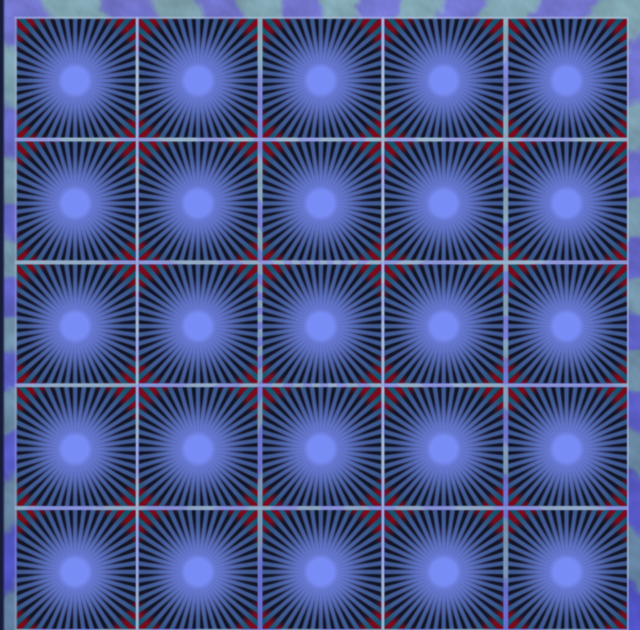
Write a Shadertoy shader that draws this pattern.

```glsl
// A five by five grid of square tiles, each a glowing disc with radiating spokes
// over dark gaps that redden at the corners. Thin seams and a border reveal a
// backdrop of broad lilac and teal rays, worn by layered sines.

const float TAU = 6.2831853;

// Layered sines, roughly -1 to 1
float wear(vec2 p) {
    float sum = 0.0, gain = 0.5;
    for (int i = 0; i < 4; i++) {
        sum += gain * sin(p.x + 1.7 * sin(p.y)) * cos(p.y - 0.8 * p.x);
        p = mat2(1.5, 1.1, -1.1, 1.5) * p + 2.3;
        gain *= 0.6;
    }
    return sum;
}

// Broad rays spreading from the middle of the canvas
vec3 backdrop(vec2 uv, vec2 grid) {
    vec2 q = uv - 0.5;
    float grain = wear(grid * 7.0);
    float ray = sin(atan(q.y, q.x) * 26.0 + 0.6 * grain);
    vec3 lilac = mix(vec3(0.30, 0.31, 0.75), vec3(0.45, 0.46, 0.80), uv.y);
    vec3 teal = mix(vec3(0.38, 0.49, 0.62), vec3(0.51, 0.65, 0.70), uv.y);
    vec3 col = mix(lilac, teal, smoothstep(-0.35, 0.35, ray));
    col *= 1.0 + 0.12 * grain;
    return mix(vec3(0.09, 0.11, 0.23), col, smoothstep(0.003, 0.009, uv.x));
}

// One tile: p is measured from the disc centre, in tile widths
vec3 sunburst(vec2 p, float blur) {
    float r = length(p);

    // Distance to the nearest of 44 spokes
    float sector = TAU / 44.0;
    float turn = atan(p.y, p.x) / sector;
    float d = r * abs(sin((fract(turn + 0.5) - 0.5) * sector));
    float halfWidth = 0.009 + 0.02 * r;
    float spoke = 1.0 - smoothstep(halfWidth - blur, halfWidth + blur, d);

    // Spokes fade from violet blue to teal
    vec3 light = mix(vec3(0.40, 0.47, 0.82), vec3(0.25, 0.35, 0.57), smoothstep(0.12, 0.45, r));
    light = mix(light, vec3(0.07, 0.33, 0.43), smoothstep(0.45, 0.66, r));

    // Gaps fade from blue to near black, then to red
    vec3 gap = mix(vec3(0.37, 0.43, 0.74), vec3(0.07, 0.08, 0.15), smoothstep(0.15, 0.42, r));
    gap = mix(gap, vec3(0.48, 0.04, 0.11), smoothstep(0.49, 0.60, r));

    vec3 col = mix(gap, light, spoke);
    return mix(vec3(0.47, 0.55, 0.96), col, smoothstep(0.095, 0.155, r));
}

void mainImage(out vec4 fragColor, in vec2 fragCoord) {
    vec2 uv = fragCoord / iResolution.xy;
    vec2 grid = uv * vec2(5.21, 5.129) - vec2(0.117, -0.007);
    float pixel = 5.21 / iResolution.x;
    float blur = max(0.011, pixel);

    // Seams alternate between narrow bright and wide dull
    vec2 seam = floor(grid + 0.5);
    vec2 fromSeam = abs(grid - seam);
    vec2 odd = mod(seam, 2.0);
    vec2 halfSeam = mix(vec2(0.021, 0.017), vec2(0.014, 0.018), odd);
    vec2 cover = smoothstep(halfSeam - blur, halfSeam + blur, fromSeam);

    // The block of tiles ends inside the border
    vec2 inside = smoothstep(-blur, blur, grid) * smoothstep(-blur, blur, 5.0 - grid);
    float block = inside.x * inside.y;

    vec3 back = backdrop(uv, grid);
    float bright = max((1.0 - cover.x) * mix(0.25, 0.7, odd.x), (1.0 - cover.y) * 0.5);
    back = mix(back, vec3(0.72, 0.78, 0.90), bright * block);

    vec2 p = fract(grid) - vec2(0.495, 0.48);
    vec3 col = mix(back, sunburst(p, blur), cover.x * cover.y * block);
    fragColor = vec4(col, 1.0);
}
```
